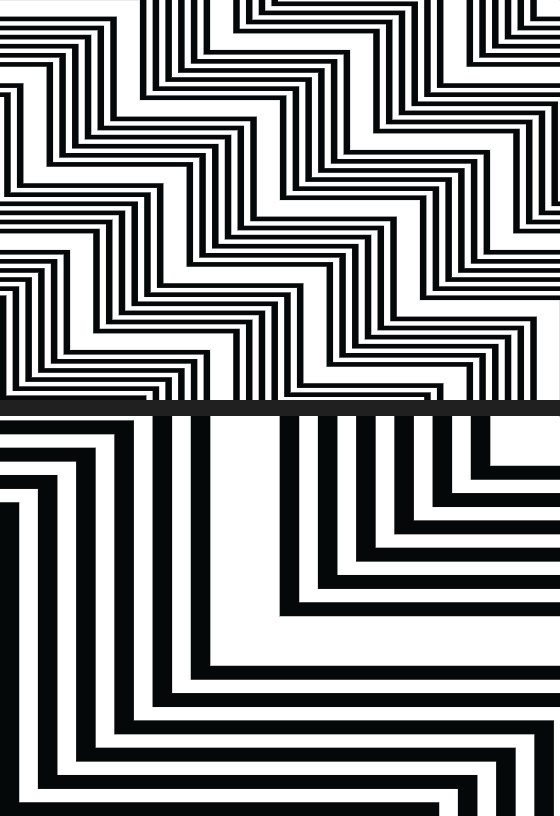
Top, the full canvas; bottom, a detail of the centre.
Give the GLSL for this pattern, as a Shadertoy shader.

```glsl
// Signed offset from the centre of the nearest stepped band.
// Steps are one unit wide and tall; bands repeat every 2/3 unit.
float bandOffset(vec2 p) {
    float zigzag = abs(mod(p.x + p.y, 2.0) - 1.0);
    float across = 0.5 * (p.y - p.x - zigzag) + 1.0 / 3.0;
    return mod(across - 0.25 + 1.0 / 3.0, 2.0 / 3.0) - 1.0 / 3.0;
}

// Distance to the edge of the nearest of six parallel lines, negative inside
float lineDistance(float offset) {
    float spacing = 0.091;
    float centre = (clamp(floor(offset / spacing), -3.0, 2.0) + 0.5) * spacing;
    return abs(offset - centre) - 0.0233;
}

void mainImage(out vec4 fragColor, in vec2 fragCoord) {
    // Four steps across and four down, measured from the top left
    vec2 p = 4.0 * fragCoord / iResolution.xy;
    p.y = 4.0 - p.y;

    // Pixel size perpendicular to the riser or tread at this point
    bool riser = mod(p.x + p.y, 2.0) > 1.0;
    float pixel = 4.0 / (riser ? iResolution.x : iResolution.y);

    float ink = clamp(0.5 - lineDistance(bandOffset(p)) / pixel, 0.0, 1.0);
    fragColor = vec4(mix(vec3(1.0), vec3(0.02, 0.03, 0.03), ink), 1.0);
}
```
